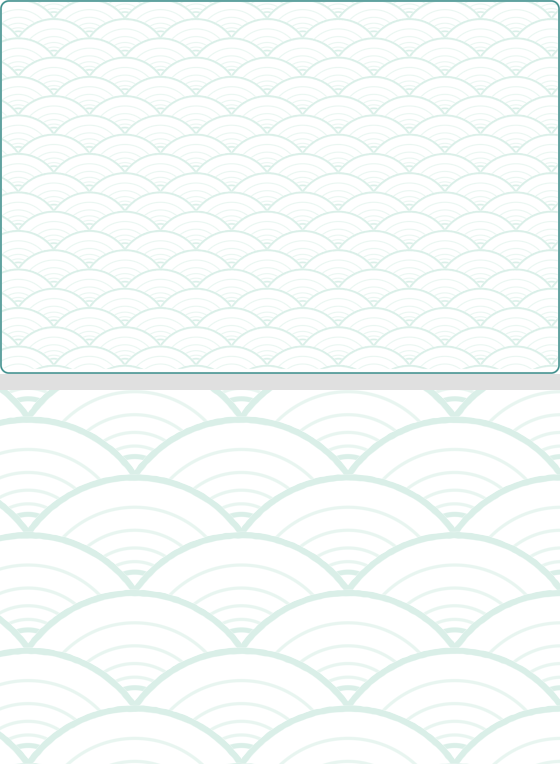
Top, the full canvas; bottom, a detail of the centre.
A WebGL 2 fragment shader for this pattern:

```glsl
#version 300 es
precision highp float;
// Pale green overlapping wave fans on white, inside a thin rounded teal frame.
uniform vec2 u_resolution;
out vec4 fragColor;

// Lengths are fractions of the canvas height.
const vec3 PAPER = vec3(1.0);
const vec3 ARCH_GREEN = vec3(0.855, 0.937, 0.910);
const vec3 RING_GREEN = vec3(0.910, 0.962, 0.942);
const vec3 FRAME_TEAL = vec3(0.23, 0.55, 0.54);

const float FAN_PITCH = 0.1901;
const float ROW_STEP = 0.0515;
const float FAN_RADIUS = 0.1158;
const float RING_RATIO = 0.77;
const vec2 FIRST_TOP = vec2(0.1440, 0.8463);

float hash(vec2 p) {
    p = fract(p * vec2(0.1031, 0.1137));
    p += dot(p, p.yx + 33.33);
    return fract((p.x + p.y) * p.x * 91.7);
}

float valueNoise(vec2 p) {
    vec2 cell = floor(p);
    vec2 f = fract(p);
    f = f * f * (3.0 - 2.0 * f);
    float low = mix(hash(cell), hash(cell + vec2(1.0, 0.0)), f.x);
    float high = mix(hash(cell + vec2(0.0, 1.0)), hash(cell + 1.0), f.x);
    return mix(low, high, f.y);
}

// Coverage of the region where the signed distance is negative.
float fill(float dist, float soft) {
    return 1.0 - smoothstep(-soft, soft, dist);
}

float stroke(float dist, float width, float soft) {
    return fill(abs(dist) - 0.5 * width, soft);
}

float roundedBox(vec2 p, vec2 halfSize, float radius) {
    vec2 q = abs(p) - halfSize + radius;
    return length(max(q, 0.0)) + min(max(q.x, q.y), 0.0) - radius;
}

// Colour of one fan at distance r from its centre.
vec3 fanColor(float r, float archWidth, float soft) {
    vec3 color = PAPER;
    float ringRadius = FAN_RADIUS;
    for (int i = 1; i <= 5; i++) {
        ringRadius *= RING_RATIO;
        bool innermost = i == 5;
        float width = innermost ? 0.0045 : 0.0029;
        vec3 tint = innermost ? ARCH_GREEN : RING_GREEN;
        color = mix(color, tint, stroke(r - ringRadius, width, soft));
    }
    return mix(color, ARCH_GREEN, stroke(r - FAN_RADIUS, archWidth, soft));
}

// Rows are painted from back to front, each covering the one above it.
vec3 waveFans(vec2 p, float soft) {
    float archWidth = 0.0058 + 0.0010 * (valueNoise(p * 260.0) - 0.5);
    float nearestRow = floor((FIRST_TOP.y - p.y) / ROW_STEP);
    vec3 color = PAPER;
    for (int i = -2; i <= 1; i++) {
        float row = nearestRow + float(i);
        float shift = 0.5 * mod(row, 2.0);
        float column = (p.x - FIRST_TOP.x) / FAN_PITCH - shift;
        float x = (fract(column + 0.5) - 0.5) * FAN_PITCH;
        float y = p.y - (FIRST_TOP.y - row * ROW_STEP - FAN_RADIUS);
        float r = length(vec2(x, y));
        float cover = fill(r - FAN_RADIUS - 0.5 * archWidth, soft);
        color = mix(color, fanColor(r, archWidth, soft), cover);
    }
    return color;
}

void main() {
    vec2 p = gl_FragCoord.xy / u_resolution.y;
    vec2 canvas = vec2(u_resolution.x / u_resolution.y, 1.0);
    float soft = 0.8 / u_resolution.y;

    // Printed area, with a slim white strip along the bottom
    vec2 low = vec2(0.005, 0.0135);
    vec2 high = canvas - vec2(0.006, 0.005);
    float printed = roundedBox(p - 0.5 * (low + high), 0.5 * (high - low), 0.012);
    vec3 color = mix(PAPER, waveFans(p, soft), fill(printed, soft));

    // Frame
    float frame = roundedBox(p - 0.5 * canvas, 0.5 * canvas - 0.0026, 0.021);
    color = mix(color, PAPER, fill(-frame, soft));
    color = mix(color, FRAME_TEAL, stroke(frame, 0.0044, soft));

    fragColor = vec4(color, 1.0);
}
```
